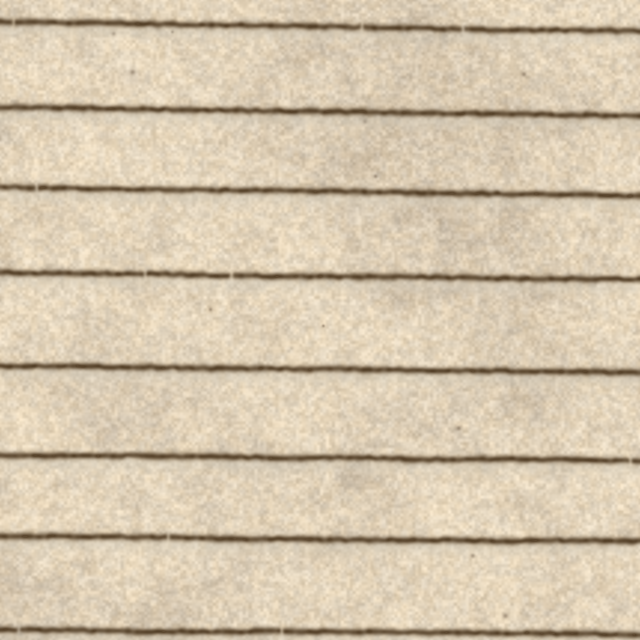
Give the GLSL for this texture, as a three.js fragment shader.

```glsl
// Aged cream paper ruled with eight brown, slightly sloping ink lines.
// A loop lays soft-edged strokes with uneven spacing, frayed edges and gaps;
// value noise supplies the paper grain, stains and scattered specks.
varying vec2 vUv;

float hash(vec2 p) {
  vec3 q = fract(p.xyx * 0.1031);
  q += dot(q, q.yzx + 33.33);
  return fract((q.x + q.y) * q.z);
}

float noise(vec2 p) {
  vec2 cell = floor(p), f = fract(p);
  f = f * f * (3.0 - 2.0 * f);
  float low = mix(hash(cell), hash(cell + vec2(1.0, 0.0)), f.x);
  float high = mix(hash(cell + vec2(0.0, 1.0)), hash(cell + vec2(1.0, 1.0)), f.x);
  return mix(low, high, f.y);
}

float fbm(vec2 p) {
  float sum = 0.0, weight = 0.5;
  for (int k = 0; k < 4; k++) {
    sum += weight * noise(p);
    p = p * 2.03 + 17.0;
    weight *= 0.5;
  }
  return sum / 0.9375;
}

float bell(float d, float width) {
  return exp(-d * d / (width * width));
}

// Height of rule i: even pitch plus hand-ruled spacing drift, slope and wobble
float ruleHeight(float i, float x) {
  float drift = 0.0054 * cos(0.785 * i + 0.69)
              + 0.0051 * cos(1.571 * i - 0.554)
              + 0.0025 * cos(2.356 * i + 2.07)
              - 0.0011 * cos(3.1416 * i);
  float wobble = 0.0022 * (noise(vec2(x * 9.0, i * 5.0 + 2.0)) - 0.5)
               + 0.0022 * (noise(vec2(x * 85.0, i * 7.0 + 3.0)) - 0.5);
  return 0.9713 - 0.1356 * i - drift - (0.0143 - 0.001 * i) * x + wobble;
}

// Rare short breaks where the pen skipped
float penGap(float i, float x) {
  float cell = floor(x * 24.0);
  float center = 0.25 + 0.5 * hash(vec2(cell + 31.0, i));
  float skipped = step(hash(vec2(cell, i + 60.0)), 0.035);
  return skipped * bell((fract(x * 24.0) - center) / 24.0, 0.0035);
}

// Small dark flecks, at most one in each grid cell
float specks(vec2 p) {
  vec2 cell = floor(p * 13.0);
  vec2 center = 0.25 + 0.5 * vec2(hash(cell + 4.0), hash(cell + 19.0));
  float size = mix(0.0025, 0.0045, hash(cell + 41.0));
  float present = step(0.93, hash(cell + 73.0));
  return present * bell(length(fract(p * 13.0) - center) / 13.0, size);
}

void main() {
  vec2 uv = vUv;

  // Paper: broad stains, faint mottling and fine grain
  float stain = fbm(uv * 5.0 + 8.0);
  float mottle = fbm(uv * 24.0 + 40.0);
  float grain = noise(uv * 215.0) + noise(uv * 125.0 + 90.0) - 1.0;
  vec3 color = mix(vec3(0.905, 0.845, 0.745), vec3(0.82, 0.76, 0.67),
                   0.55 * smoothstep(0.4, 0.75, stain) + 0.55 * smoothstep(0.45, 0.8, mottle));
  color += 0.085 * grain;
  color += vec3(0.02, 0.0, -0.03) * (noise(uv * 95.0 + 55.0) - 0.5);
  color = mix(color, vec3(0.50, 0.43, 0.35), 0.6 * specks(uv));

  // Rules: ink coverage and the cool shade under each stroke
  float ink = 0.0, shade = 0.0;
  for (int k = 0; k < 8; k++) {
    float i = float(k);
    float d = uv.y - ruleHeight(i, uv.x);
    float width = 0.0049 + 0.0013 * noise(vec2(uv.x * 70.0, i * 11.0 + 6.0));
    float density = 0.80 + 0.22 * noise(vec2(uv.x * 130.0, i * 13.0 + 9.0));
    density *= 1.0 - 0.55 * penGap(i, uv.x);
    ink = max(ink, density * bell(d, width));
    shade = max(shade, bell(d + 0.012, 0.011));
  }
  color = mix(color, vec3(0.80, 0.775, 0.715), 0.35 * shade);

  // Ink keeps a little of the paper grain
  vec3 inkColor = vec3(0.33, 0.25, 0.155) + 0.06 * grain;
  color = mix(color, inkColor, clamp(ink * (1.0 + 0.15 * grain), 0.0, 1.0));

  gl_FragColor = vec4(clamp(color, 0.0, 1.0), 1.0);
}
```
